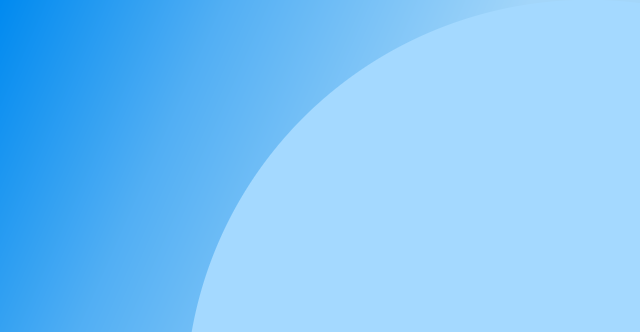
Reproduce this background procedurally as a WebGL 1 fragment shader.

```glsl
precision highp float;
// Pale blue disc rising from the lower right over a diagonal blue gradient.

uniform vec2 u_resolution;

// Layout, in units of the canvas height
const float ASPECT = 1.92;
const vec2 DISC_CENTER = vec2(1.765, -0.2075);
const float DISC_RADIUS = 1.208;

// Gradient measured along the top edge; the slant shifts it with depth
const float GRADIENT_SLANT = 0.44;
const float MID_STOP = 0.675;
const float END_STOP = 1.6;

const vec3 DEEP_BLUE = vec3(0.0, 0.54, 0.94);
const vec3 MID_BLUE = vec3(0.32, 0.685, 0.955);
const vec3 LIGHT_BLUE = vec3(0.64, 0.84, 0.98);
const vec3 DISC_BLUE = vec3(0.643, 0.851, 1.0);

// Three-stop gradient running from the upper left corner
vec3 skyGradient(vec2 p) {
  float t = p.x + GRADIENT_SLANT * (1.0 - p.y);
  vec3 nearColor = mix(DEEP_BLUE, MID_BLUE, clamp(t / MID_STOP, 0.0, 1.0));
  float far = clamp((t - MID_STOP) / (END_STOP - MID_STOP), 0.0, 1.0);
  return mix(nearColor, LIGHT_BLUE, far);
}

float circleDistance(vec2 p, vec2 center, float radius) {
  return length(p - center) - radius;
}

void main() {
  vec2 p = gl_FragCoord.xy / u_resolution * vec2(ASPECT, 1.0);
  float pixel = 1.0 / u_resolution.y;

  // Disc with a one-pixel smooth rim
  float edge = circleDistance(p, DISC_CENTER, DISC_RADIUS);
  float disc = clamp(0.5 - edge / pixel, 0.0, 1.0);

  gl_FragColor = vec4(mix(skyGradient(p), DISC_BLUE, disc), 1.0);
}
```
